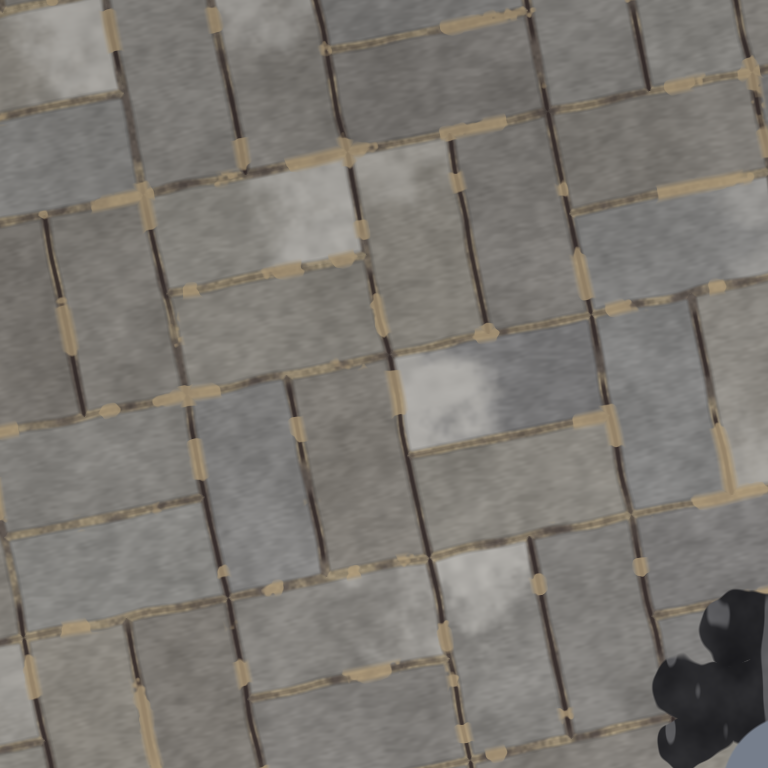
Reproduce this texture procedurally as a Shadertoy shader.

```glsl
// Weathered grey pavers in a basket weave: square cells, each split into two bricks,
// turned a quarter in alternate cells. A rotated grid gives brick coordinates; noise
// adds bloom, grain, gritty joints and debris. A dark object rests in one corner.

#define CELL 0.2685               // side of a two-brick square
#define TILT 0.2                  // rotation of the paving, radians
#define ORIGIN vec2(0.505, 0.538) // one corner of the grid
#define JOINT 0.017               // half width of a joint, in cells
#define BEVEL 0.045               // shaded brick rim, in cells
#define WOBBLE 0.016              // unevenness of the brick edges
#define BLOOM 0.85                // strength of the pale mineral bloom
#define DARK_BRICK vec3(0.475, 0.465, 0.460)
#define LIGHT_BRICK vec3(0.580, 0.570, 0.548)
#define PALE vec3(0.745, 0.735, 0.715)
#define SAND vec3(0.600, 0.545, 0.445)
#define SOIL vec3(0.200, 0.165, 0.160)

float hash(vec2 p) {
    vec3 q = fract(p.xyx * 0.1031);
    q += dot(q, q.yzx + 33.33);
    return fract((q.x + q.y) * q.z);
}

float noise(vec2 p) {
    vec2 i = floor(p), f = fract(p);
    f = f * f * (3.0 - 2.0 * f);
    return mix(mix(hash(i), hash(i + vec2(1, 0)), f.x),
               mix(hash(i + vec2(0, 1)), hash(i + vec2(1, 1)), f.x), f.y);
}

float fbm(vec2 p) {
    float sum = 0.0, amp = 0.5;
    for (int i = 0; i < 4; i++) {
        sum += amp * noise(p);
        p = mat2(1.6, 1.2, -1.2, 1.6) * p + 7.3;
        amp *= 0.5;
    }
    return sum / 0.9375;
}

float capsule(vec2 p, vec2 a, vec2 b, float r) {
    vec2 d = b - a;
    return length(p - a - d * clamp(dot(p - a, d) / dot(d, d), 0.0, 1.0)) - r;
}

// Brick face: own tone, blotches, grain and bloom creeping in from one end
vec3 brickFace(vec2 id, vec2 along, vec2 g) {
    vec3 col = mix(DARK_BRICK, LIGHT_BRICK, 0.15 + 0.8 * hash(id));
    col += mix(vec3(-0.008, 0.0, 0.012), vec3(0.01, 0.002, -0.014), hash(id + 5.7));
    col += 0.11 * (fbm(g * 3.5 + id * 3.1) - 0.5);
    col += 0.05 * (noise(mat2(22, 12, -30, 55) * g) - 0.5);
    float reach = hash(id + 9.1) > 0.5 ? along.x : 1.0 - along.x;
    float bloom = 1.0 - smoothstep(0.05, 0.5, reach + 0.9 * (fbm(g * 5.0 + id) - 0.5));
    col = mix(col, PALE, BLOOM * bloom * smoothstep(0.5, 0.95, hash(id + 2.3)));
    float rust = 1.0 - smoothstep(0.02, 0.12, length(g - floor(g) - 0.3) + 0.15 * fbm(g * 12.0));
    return mix(col, vec3(0.52, 0.34, 0.28), 0.7 * rust * step(0.93, hash(id + 4.4)));
}

vec3 paving(vec2 uv, float pixel) {
    float c = cos(TILT), s = sin(TILT);
    vec2 g = mat2(c, -s, s, c) * (uv - ORIGIN) / CELL;
    vec2 w = g + WOBBLE * (vec2(noise(g * 5.0), noise(g * 5.0 + 31.0)) - 0.5);

    // Split each cell along alternate directions
    vec2 cell = floor(w), f = w - cell;
    bool upright = mod(cell.x + cell.y, 2.0) < 0.5;
    vec2 q = upright ? f.yx : f;
    float row = step(0.5, q.y);
    vec2 local = vec2(q.x, fract(q.y * 2.0));
    vec2 id = cell + 20.0 + 57.0 * row;

    // Distances to the brick's sides, in cells
    vec2 side = min(local, 1.0 - local) * vec2(1.0, 0.5);
    float edge = min(side.x, side.y);
    vec2 corner = max(0.035 - side, 0.0);
    float inner = min(edge, 0.035 - length(corner));
    float steep = smoothstep(-0.01, 0.01, upright ? side.x - side.y : side.y - side.x);

    vec3 col = brickFace(id, local, g);
    col *= mix(0.82, 1.0, smoothstep(JOINT, BEVEL, inner + 0.012 * (noise(g * 16.0) - 0.5)));

    // Joints: sandy fill, with a dark crack mostly on the steep ones
    float grit = fbm(g * 9.0);
    vec3 fill = mix(vec3(0.36, 0.325, 0.30), SAND, smoothstep(0.3, 0.75, grit + 0.12 - 0.22 * steep));
    fill *= 0.88 + 0.24 * noise(g * 55.0);
    float width = JOINT * (0.75 + 0.5 * noise(g * 7.0 + 13.0));
    col = mix(col, fill, 0.9 * (1.0 - smoothstep(width - pixel, width + pixel + 0.006, inner)));
    float crack = 1.0 - smoothstep(0.003, 0.009 + pixel, edge);
    col = mix(col, SOIL, crack * mix(0.25, 0.9, steep) * smoothstep(0.15, 0.45, noise(g * 4.0 + 3.0)));

    // Dry debris gathers at some joints
    float debris = smoothstep(0.69, 0.76, noise(g * 8.0 + 17.0) + 0.12 * noise(g * 40.0) - 0.05);
    debris *= 1.0 - smoothstep(0.015, 0.05, edge);
    col = mix(col, vec3(0.69, 0.61, 0.48), 0.75 * debris);

    // Slightly darker toward the upper left
    return col * (1.02 - 0.1 * smoothstep(0.1, 1.4, uv.y + 0.4 * (1.0 - uv.x)));
}

void mainImage(out vec4 fragColor, in vec2 fragCoord) {
    vec2 uv = fragCoord / iResolution.xy;
    float px = 1.5 / iResolution.y;
    vec3 col = paving(uv, px / CELL);

    // Dark object: a short tube, a lumpy body and a grey-blue rim
    float tube = capsule(uv, vec2(0.955, 0.182), vec2(1.04, 0.19), 0.046);
    float body = capsule(uv, vec2(0.89, 0.103), vec2(1.02, 0.06), 0.042);
    body = min(body, capsule(uv, vec2(0.89, 0.03), vec2(1.0, 0.12), 0.035));
    float object = min(tube, body) + 0.012 * (noise(uv * 45.0) - 0.5);
    vec3 dark = mix(vec3(0.09, 0.09, 0.10), vec3(0.21, 0.21, 0.22), fbm(uv * 22.0));
    dark += 0.2 * smoothstep(0.66, 0.8, noise(uv * vec2(55.0, 20.0)));
    col = mix(col, dark, 1.0 - smoothstep(-px, px, object));
    float rim = length(uv - vec2(1.04, -0.03)) - 0.1;
    col = mix(col, vec3(0.46, 0.49, 0.54), 1.0 - smoothstep(-px, px, rim));

    fragColor = vec4(clamp(col, 0.0, 1.0), 1.0);
}
```
